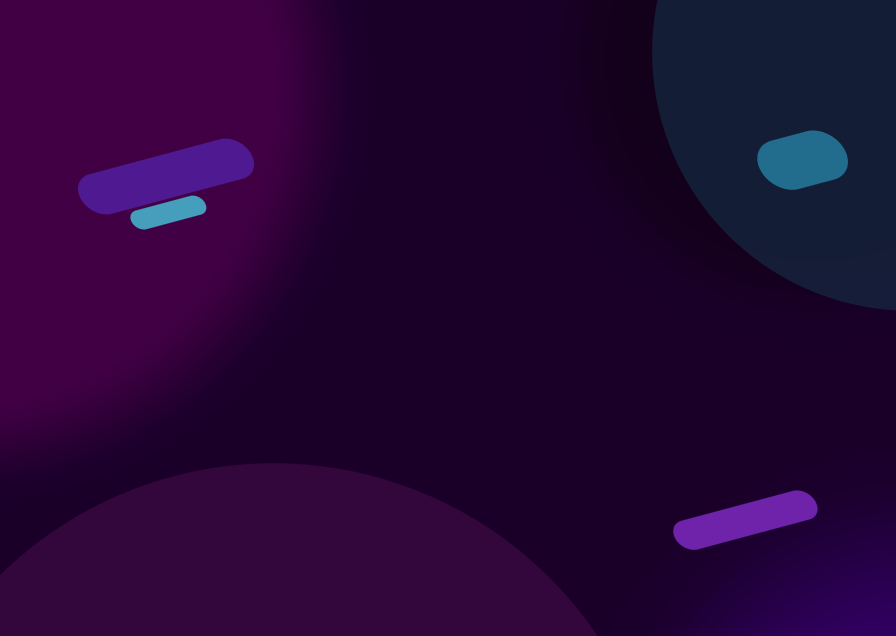
A WebGL 1 fragment shader for this background:

```glsl
precision highp float;

uniform vec2 u_resolution;

// Lengths are in canvas heights, origin at the lower left.
const vec3 NIGHT = vec3(0.100, 0.000, 0.162);
const vec3 MAGENTA = vec3(0.257, 0.000, 0.268);
const vec3 SHADOW = vec3(0.075, 0.000, 0.100);
const vec3 VIOLET = vec3(0.195, 0.000, 0.390);
const vec3 PLUM = vec3(0.243, 0.034, 0.265);
const vec3 SLATE = vec3(0.082, 0.175, 0.270);
const vec3 INDIGO = vec3(0.310, 0.100, 0.570);
const vec3 SKY = vec3(0.275, 0.620, 0.740);
const vec3 ORCHID = vec3(0.435, 0.135, 0.665);
const vec3 TEAL = vec3(0.135, 0.425, 0.555);

// Glows: centre, then inner and outer radius.
const vec4 MAGENTA_GLOW = vec4(-0.073, 0.863, 0.480, 0.663);
const vec4 SHADOW_GLOW = vec4(1.282, 0.908, 0.275, 0.460);
const vec4 VIOLET_GLOW = vec4(1.447, -0.264, 0.220, 0.568);

// Discs: centre and radius.
const vec3 PLUM_DISC = vec3(0.430, -0.342, 0.6136);
const vec3 SLATE_DISC = vec3(1.432, 0.918, 0.4066);
const float PLUM_OPACITY = 0.70;
const float SLATE_OPACITY = 0.65;

// Pills: centre, half length of the core, radius.
const vec4 INDIGO_PILL = vec4(0.2610, 0.7225, 0.1026, 0.0310);
const vec4 SKY_PILL = vec4(0.2647, 0.6658, 0.0427, 0.0147);
const vec4 ORCHID_PILL = vec4(1.1720, 0.1822, 0.0875, 0.0225);
const vec4 TEAL_PILL = vec4(1.2620, 0.7482, 0.0275, 0.0379);

// Tangents of the pill slant, along x (30 degrees) and y (15 degrees).
const vec2 SKEW = vec2(0.577, 0.268);

float glow(vec2 p, vec4 g) {
  return 1.0 - smoothstep(g.z, g.w, distance(p, g.xy));
}

float disc(vec2 p, vec3 d) {
  return distance(p, d.xy) - d.z;
}

// Undo the slant, then measure to a horizontal capsule.
float pill(vec2 p, vec4 s) {
  vec2 d = p - s.xy;
  vec2 q = vec2(d.x + SKEW.x * d.y, d.y - SKEW.y * d.x);
  q /= 1.0 + SKEW.x * SKEW.y;
  q.x -= clamp(q.x, -s.z, s.z);
  return length(q) - s.w;
}

// Coverage of a shape with a one pixel soft edge.
float cover(float dist) {
  return clamp(0.5 - dist * u_resolution.y, 0.0, 1.0);
}

void main() {
  vec2 p = gl_FragCoord.xy / u_resolution.y;

  // Soft background lights
  vec3 color = mix(NIGHT, MAGENTA, glow(p, MAGENTA_GLOW));
  color = mix(color, SHADOW, glow(p, SHADOW_GLOW));
  color = mix(color, VIOLET, glow(p, VIOLET_GLOW));

  // Translucent discs
  color = mix(color, PLUM, PLUM_OPACITY * cover(disc(p, PLUM_DISC)));
  color = mix(color, SLATE, SLATE_OPACITY * cover(disc(p, SLATE_DISC)));

  // Slanted pills
  color = mix(color, INDIGO, cover(pill(p, INDIGO_PILL)));
  color = mix(color, SKY, cover(pill(p, SKY_PILL)));
  color = mix(color, ORCHID, cover(pill(p, ORCHID_PILL)));
  color = mix(color, TEAL, cover(pill(p, TEAL_PILL)));

  gl_FragColor = vec4(color, 1.0);
}
```
